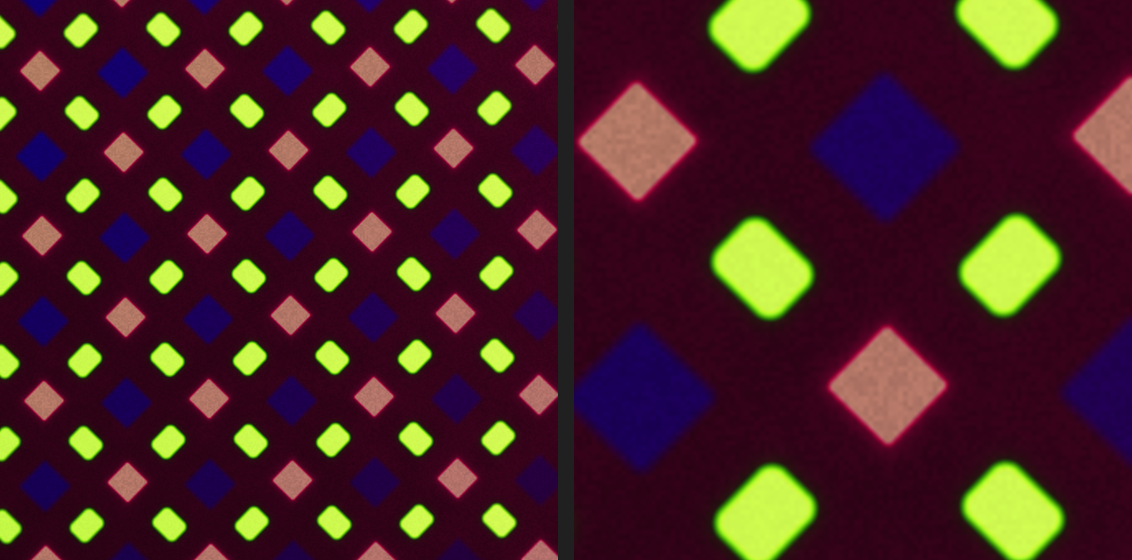
Left: the whole. Right: its middle third, enlarged.
A Shadertoy shader for this pattern:

```glsl
const float PITCH = 0.1473;                  // spacing of the green lattice, in canvas heights
const vec2  ORIGIN = vec2(0.1445, 0.9453);   // centre of one green cell
const float TILT = 0.012;                    // lattice rotation, radians
const vec2  GREEN_HALF = vec2(0.0275, 0.0217);
const float GREEN_ROUND = 0.0117;
const float RED_HALF = 0.0268;
const float RED_ROUND = 0.0052;
const float RED_SHIFT = 0.0028;              // red sits above, blue below the cell centre
const float BLUE_HALF = 0.0326;
const float BLUE_ROUND = 0.0065;
const float BLUE_SHIFT = -0.0026;
const float GREEN_SOFT = 0.0030;
const float RED_SOFT = 0.0018;
const float BLUE_SOFT = 0.0055;
const vec3  GREEN_FRINGE = vec3(0.0014, 0.0, 0.0030);   // inset per channel
const vec3  RED_FRINGE = vec3(0.0, 0.0016, 0.0010);
const vec3  GREEN_COLOR = vec3(0.83, 0.98, 0.33);
const vec3  RED_COLOR = vec3(0.70, 0.465, 0.40);
const vec3  BACK_DARK = vec3(0.16, 0.006, 0.075);
const vec3  BACK_WARM = vec3(0.25, 0.010, 0.120);
const vec3  BLUE_TOP_LEFT = vec3(0.05, 0.0, 0.45);
const vec3  BLUE_TOP_RIGHT = vec3(0.17, 0.0, 0.38);
const vec3  BLUE_LOW_LEFT = vec3(0.09, 0.0, 0.31);
const vec3  BLUE_LOW_RIGHT = vec3(0.145, 0.0, 0.21);
const float GRAIN_SCALE = 340.0;
const float MOTTLE_SCALE = 22.0;

float hash(vec2 p) {
    return fract(sin(dot(p, vec2(12.9898, 78.233))) * 43758.5453);
}

float noise(vec2 p) {
    vec2 i = floor(p), f = fract(p);
    f = f * f * (3.0 - 2.0 * f);
    return mix(mix(hash(i), hash(i + vec2(1, 0)), f.x),
               mix(hash(i + vec2(0, 1)), hash(i + vec2(1, 1)), f.x), f.y);
}

// Rounded box whose sides run along the diagonals
float diagonalBox(vec2 p, vec2 halfSize, float radius) {
    p = vec2(p.x + p.y, p.y - p.x) * 0.70711;
    vec2 q = abs(p) - halfSize + radius;
    return length(max(q, 0.0)) + min(max(q.x, q.y), 0.0) - radius;
}

vec3 coverage(vec3 d, float soft) {
    return 1.0 - smoothstep(vec3(-soft), vec3(soft), d);
}

void mainImage(out vec4 fragColor, in vec2 fragCoord) {
    vec2 p = fragCoord / iResolution.y;
    vec2 uv = fragCoord / iResolution.xy;
    float pixel = 1.0 / iResolution.y;

    // Tilted lattice
    vec2 offset = p - ORIGIN;
    vec2 axis = vec2(cos(TILT), sin(TILT));
    vec2 q = vec2(dot(offset, axis), dot(offset, vec2(-axis.y, axis.x))) / PITCH;

    // Green cells, their long axis mirrored on alternate nodes
    vec2 node = floor(q + 0.5);
    vec2 greenP = (q - node) * PITCH;
    if (mod(node.x + node.y, 2.0) > 0.5) greenP.x = -greenP.x;
    float greenD = diagonalBox(greenP, GREEN_HALF, GREEN_ROUND);

    // Red and blue diamonds, alternating between the nodes
    vec2 cell = floor(q);
    vec2 diamondP = (fract(q) - 0.5) * PITCH;
    bool isRed = mod(cell.x + cell.y, 2.0) < 0.5;

    // Uneven illumination, focus and grain
    float grain = noise(p * GRAIN_SCALE) - 0.5;
    float mottle = noise(p * MOTTLE_SCALE) - 0.5;
    float defocus = 1.0 + 1.1 * dot(uv - 0.5, uv - 0.5);
    float warmth = clamp(0.12 + 0.45 * uv.y + 0.4 * uv.x * uv.x, 0.0, 1.0);
    vec3 color = mix(BACK_DARK, BACK_WARM, warmth) * (1.0 + 0.12 * mottle + 0.22 * grain);

    if (isRed) {
        float d = diagonalBox(diamondP - vec2(0.0, RED_SHIFT), vec2(RED_HALF), RED_ROUND);
        vec3 lit = RED_COLOR + vec3(0.0, 0.03, -0.02) * (uv.y - uv.x);
        lit *= 1.0 + 0.13 * grain;
        color += vec3(0.20, 0.0, 0.07) * exp(-max(d, 0.0) / 0.0045);
        color = mix(color, lit, coverage(d + RED_FRINGE, max(RED_SOFT * defocus, pixel)));
    } else {
        float d = diagonalBox(diamondP - vec2(0.0, BLUE_SHIFT), vec2(BLUE_HALF), BLUE_ROUND);
        vec3 lit = mix(mix(BLUE_LOW_LEFT, BLUE_LOW_RIGHT, uv.x),
                       mix(BLUE_TOP_LEFT, BLUE_TOP_RIGHT, uv.x), uv.y);
        lit *= 1.0 + 0.16 * grain;
        color = mix(color, lit, coverage(vec3(d), max(BLUE_SOFT * defocus, pixel)));
    }

    // Green halo, rim and yellow core
    float halo = exp(-max(greenD, 0.0) / 0.0040);
    color = color * (1.0 - vec3(0.5, 0.0, 0.7) * halo) + vec3(0.0, 0.13, 0.0) * halo;
    vec3 lit = GREEN_COLOR - vec3(0.07, 0.01, 0.06) * (1.0 - uv.x) * (1.0 - uv.y);
    lit *= 1.0 + 0.03 * grain;
    color = mix(color, lit, coverage(greenD + GREEN_FRINGE, max(GREEN_SOFT * defocus, pixel)));

    fragColor = vec4(clamp(color, 0.0, 1.0), 1.0);
}
```
